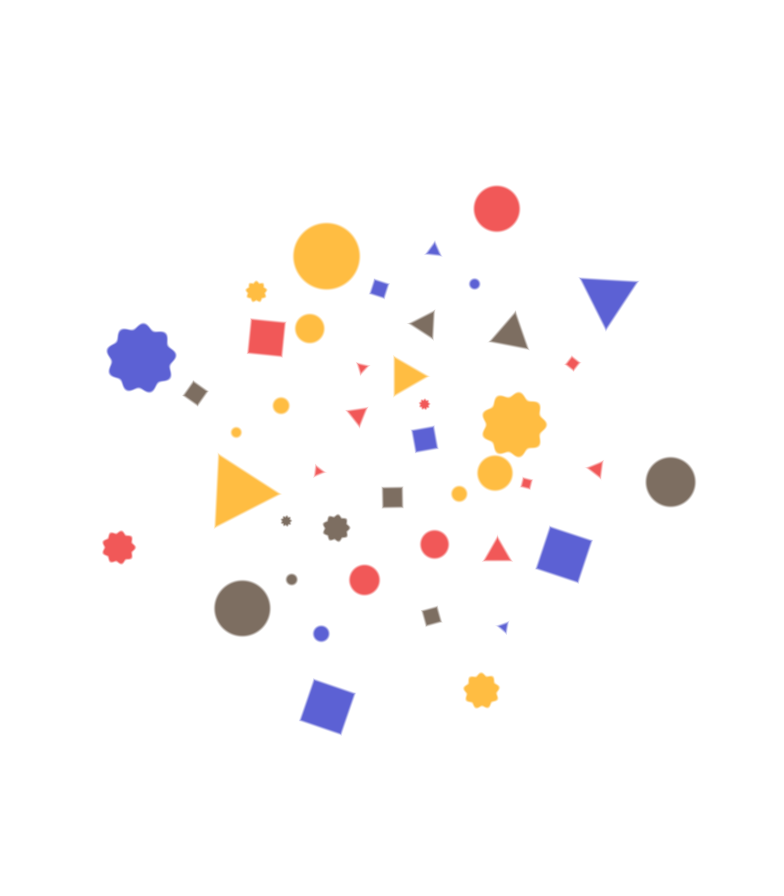
A WebGL 2 fragment shader for this background:

```glsl
#version 300 es
precision highp float;
// Flat confetti burst on white: discs, squares, triangles and scalloped badges.
// The large pieces are set as distance functions; the small ones follow a
// jittered golden-angle spiral and leave out spots the large ones occupy.

#define BITS 36           // small pieces tried along the spiral
#define SPREAD 24.0       // spiral radius, in percent of canvas height
#define JITTER 2.4        // random shift of each small piece
#define BIT_MIN 0.55      // smallest piece radius
#define BIT_MAX 1.75      // largest small-piece radius
#define TEETH 9.0         // scallops around a badge
#define TOOTH 0.075       // scallop depth relative to radius
#define SOFTNESS 0.2      // edge softness
#define GOLDEN_ANGLE 2.39996

uniform vec2 u_resolution;
out vec4 fragColor;

const vec3 PAPER = vec3(1.0);
const vec3 INDIGO = vec3(0.36, 0.38, 0.83);
const vec3 AMBER = vec3(1.0, 0.74, 0.26);
const vec3 UMBER = vec3(0.49, 0.43, 0.38);
const vec3 CORAL = vec3(0.945, 0.345, 0.345);

// Three random values from one index
vec3 hash3(float n) {
  vec3 v = fract(vec3(n + 1.0) * vec3(0.1031, 0.1030, 0.0973));
  v += dot(v, v.yzx + 33.33);
  return fract((v.xxy + v.yzz) * v.zyx);
}

vec2 turn(vec2 p, float angle) {
  float c = cos(angle), s = sin(angle);
  return vec2(c * p.x + s * p.y, c * p.y - s * p.x);
}

// Signed distances of the four piece types
float disc(vec2 p, float radius) {
  return length(p) - radius;
}

float square(vec2 p, float halfSide, float angle) {
  vec2 q = abs(turn(p, angle));
  return max(q.x, q.y) - halfSide;
}

float triangle(vec2 p, float radius, float angle) {
  vec2 q = turn(p, angle);
  return max(-q.x, 0.5 * q.x + 0.866 * abs(q.y)) - 0.5 * radius;
}

float badge(vec2 p, float radius, float angle) {
  float wave = cos(TEETH * (atan(p.y, p.x) - angle));
  return length(p) - radius * (1.0 - TOOTH + TOOTH * wave);
}

// Lays a piece over the ink and passes its distance on
float paint(inout vec3 ink, float d, vec3 color) {
  float soft = max(SOFTNESS, 100.0 / u_resolution.y);
  ink = mix(color, ink, smoothstep(-soft, soft, d));
  return d;
}

// Large pieces; returns the distance to the nearest one
float landmarks(vec2 p, inout vec3 ink) {
  float d = paint(ink, disc(p - vec2(-7.3, 21.4), 3.7), AMBER);
  d = min(d, paint(ink, disc(p - vec2(11.7, 26.7), 2.55), CORAL));
  d = min(d, paint(ink, disc(p - vec2(31.1, -3.8), 2.75), UMBER));
  d = min(d, paint(ink, disc(p - vec2(-16.7, -17.9), 3.1), UMBER));
  d = min(d, paint(ink, disc(p - vec2(11.5, -2.8), 1.95), AMBER));
  d = min(d, paint(ink, square(p - vec2(-14.0, 12.3), 1.9, -0.1), CORAL));
  d = min(d, paint(ink, square(p - vec2(19.2, -11.9), 2.45, -0.32), INDIGO));
  d = min(d, paint(ink, square(p - vec2(-7.2, -28.9), 2.4, -0.33), INDIGO));
  d = min(d, paint(ink, triangle(p - vec2(-17.2, -4.9), 4.7, -0.05), AMBER));
  d = min(d, paint(ink, triangle(p - vec2(1.5, 8.0), 2.5, 0.0), AMBER));
  d = min(d, paint(ink, triangle(p - vec2(24.1, 16.9), 3.7, -1.63), INDIGO));
  d = min(d, paint(ink, triangle(p - vec2(13.3, 12.7), 2.5, 1.38), UMBER));
  d = min(d, paint(ink, badge(p - vec2(-28.0, 10.0), 3.9, 0.1), INDIGO));
  d = min(d, paint(ink, badge(p - vec2(13.6, 2.6), 3.65, 0.0), AMBER));
  d = min(d, paint(ink, badge(p - vec2(10.0, -27.1), 2.0, 0.2), AMBER));
  return min(d, paint(ink, badge(p - vec2(-30.5, -11.1), 1.85, 0.0), CORAL));
}

// Small pieces of random type, size, tilt and colour
void scatter(vec2 p, inout vec3 ink) {
  for (int i = 0; i < BITS; i++) {
    float n = float(i);
    vec3 place = hash3(n), look = hash3(n + 57.0);
    float size = mix(BIT_MIN, BIT_MAX, place.z * place.z);
    float angle = n * GOLDEN_ANGLE;
    vec2 center = SPREAD * sqrt((n + 0.5) / float(BITS)) * vec2(cos(angle), sin(angle));
    center += JITTER * (place.xy - 0.5);
    vec2 q = p - center;
    if (length(q) > 2.0 * size + 1.0) continue;

    vec3 unused = PAPER;
    if (landmarks(center, unused) < 1.4 * size + 0.4) continue;

    float tilt = 6.2832 * look.z;
    float d = look.x < 0.32 ? disc(q, size)
            : look.x < 0.54 ? square(q, 0.8 * size, tilt)
            : look.x < 0.86 ? triangle(q, 1.2 * size, tilt) : badge(q, size, tilt);
    vec3 color = look.y < 0.3 ? INDIGO : look.y < 0.6 ? CORAL : look.y < 0.8 ? UMBER : AMBER;
    paint(ink, d, color);
  }
}

void main() {
  vec2 p = 100.0 * (gl_FragCoord.xy - 0.5 * u_resolution) / u_resolution.y;
  vec3 ink = PAPER;
  scatter(p, ink);
  landmarks(p, ink);
  fragColor = vec4(ink, 1.0);
}
```
